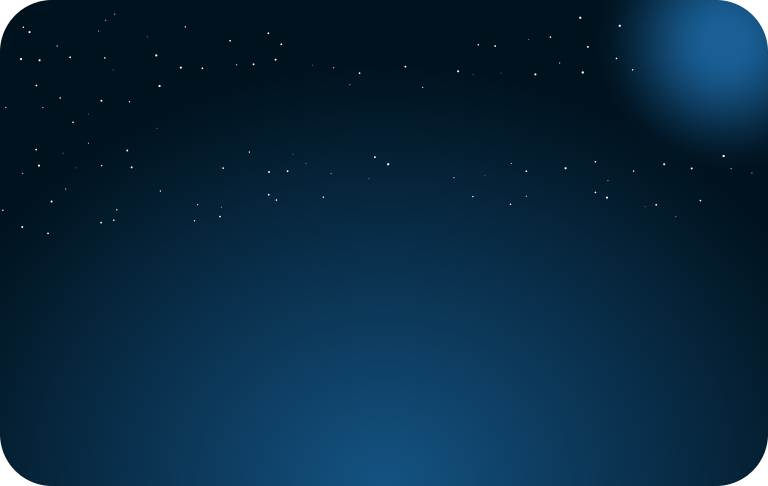
Give the GLSL for this background, as a WebGL 2 fragment shader.

```glsl
#version 300 es
precision highp float;

uniform vec2 u_resolution;
out vec4 fragColor;

const vec3 NIGHT = vec3(0.0, 0.07, 0.115);
const vec3 HORIZON = vec3(0.08, 0.325, 0.515);
const vec3 MOONLIGHT = vec3(0.10, 0.375, 0.59);
const vec3 PAPER = vec3(1.0);
const float CORNER_RADIUS = 0.107;
const float STAR_CELL = 0.056;

vec2 hash22(vec2 cell) {
    vec3 q = fract(cell.xyx * vec3(0.1031, 0.1030, 0.0973));
    q += dot(q, q.yzx + 33.33);
    return fract((q.xx + q.yz) * q.zy);
}

float roundedBox(vec2 p, vec2 halfSize, float radius) {
    vec2 q = abs(p) - halfSize + radius;
    return length(max(q, 0.0)) + min(max(q.x, q.y), 0.0) - radius;
}

float coverage(float dist, float pixel) {
    return clamp(0.5 - dist / pixel, 0.0, 1.0);
}

vec3 skyColor(vec2 p, float aspect) {
    vec2 fromHorizon = (p - vec2(0.5 * aspect, 0.0)) / vec2(1.0, 0.87);
    return mix(HORIZON, NIGHT, min(length(fromHorizon), 1.0));
}

float softGlow(vec2 p, vec2 center, float radius) {
    return 1.0 - smoothstep(0.02, radius, length(p - center));
}

// True where a star may sit; depth is measured from the top edge
bool inStarField(vec2 p, float aspect) {
    float depth = 1.0 - p.y;
    float x = p.x / aspect;
    float offset = (x - 0.505) / 0.1;
    float arch = exp(-offset * offset);
    bool leftCluster = x < 0.215 && depth > 0.02 && depth < 0.49;
    bool upperBand = x > 0.22 && x < 0.85
        && abs(depth - mix(0.09, 0.16, arch)) < mix(0.07, 0.025, arch);
    bool lowerBand = x > 0.24
        && abs(depth - mix(0.385, 0.342, arch)) < mix(0.075, 0.028, arch);
    return leftCluster || upperBand || lowerBand;
}

// One jittered star per grid cell, with varied size and brightness
float starLight(vec2 p, float aspect, float pixel) {
    vec2 cell = floor(p / STAR_CELL);
    vec2 center = (cell + mix(vec2(0.08), vec2(0.92), hash22(cell))) * STAR_CELL;
    vec2 trait = hash22(cell + 71.0);
    if (trait.x > 0.85 || !inStarField(center, aspect)) return 0.0;
    float radius = mix(0.0011, 0.0023, trait.y * trait.y);
    float brightness = mix(0.3, 1.0, smoothstep(0.0, 0.5, trait.y));
    return brightness * coverage(length(p - center) - radius, pixel);
}

void main() {
    vec2 p = gl_FragCoord.xy / u_resolution.y;
    float aspect = u_resolution.x / u_resolution.y;
    float pixel = 1.0 / u_resolution.y;

    // Sky with the blurred light at the upper right
    vec3 color = skyColor(p, aspect);
    float glow = softGlow(p, vec2(0.944 * aspect, 0.914), 0.28);
    color = mix(color, MOONLIGHT, glow);

    // Stars
    color = mix(color, vec3(1.0), starLight(p, aspect, pixel));

    // Rounded card edge
    vec2 halfSize = vec2(0.5 * aspect, 0.5);
    float card = coverage(roundedBox(p - halfSize, halfSize, CORNER_RADIUS), pixel);
    fragColor = vec4(mix(PAPER, color, card), 1.0);
}
```
